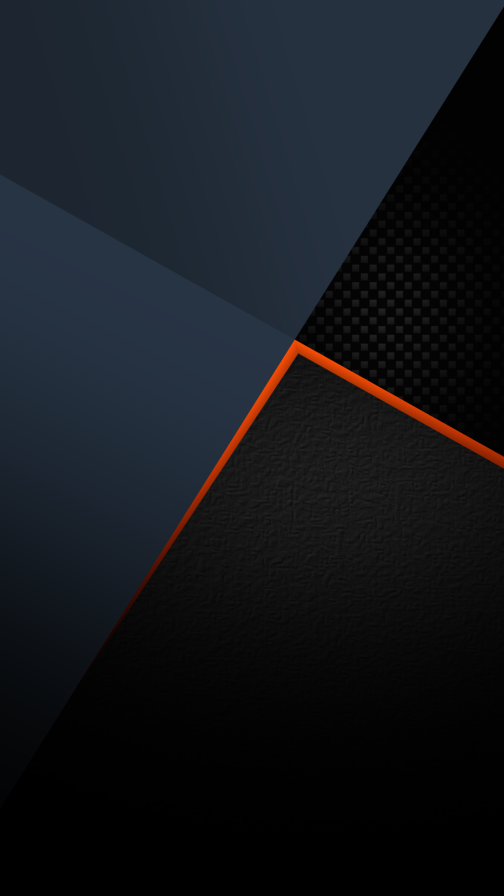
Give the GLSL for this background, as a Shadertoy shader.

```glsl
float hash(vec2 cell) {
    vec3 h = fract(cell.xyx * vec3(0.1031, 0.1030, 0.0973));
    h += dot(h, h.yzx + 33.33);
    return fract((h.x + h.y) * h.z);
}

float noise(vec2 p) {
    vec2 i = floor(p), f = fract(p);
    f = f * f * (3.0 - 2.0 * f);
    vec2 e = vec2(0.0, 1.0);
    return mix(mix(hash(i), hash(i + e.yx), f.x),
               mix(hash(i + e.xy), hash(i + e.yy), f.x), f.y);
}

// Height of the grain: rounded pebbles parted by creases
float grain(vec2 p) {
    p += 0.8 * noise(p * 0.6 + 7.0);
    return abs(noise(p) - 0.5) + 0.5 * abs(noise(p * 1.9 + 3.0) - 0.5);
}

vec3 upperFacet(vec2 p) {
    float light = smoothstep(0.08, 0.42, p.x + 0.3 * (p.y - 0.8));
    return mix(vec3(0.112, 0.150, 0.190), vec3(0.150, 0.193, 0.252), light);
}

vec3 lowerFacet(vec2 p) {
    float light = smoothstep(0.08, 0.75, p.y + 0.5 * p.x);
    return mix(vec3(0.012, 0.016, 0.019), vec3(0.152, 0.202, 0.265), light);
}

vec3 carbonWeave(vec2 p) {
    vec2 grid = p / 0.0098;
    vec2 cell = floor(grid), f = fract(grid);
    float raised = mod(cell.x + cell.y, 2.0);
    vec2 border = smoothstep(0.0, 0.2, f) * smoothstep(0.0, 0.2, 1.0 - f);
    float thread = raised * border.x * border.y * (0.45 + 0.55 * f.y);
    vec2 d = (p - vec2(0.43, 0.645)) / vec2(0.10, 0.125);
    float light = exp(-dot(d, d));
    return vec3(0.006) + light * (0.012 + 0.13 * thread);
}

vec3 leather(vec2 p) {
    vec2 g = p * vec2(150.0, 210.0);
    float relief = grain(g) - grain(g + vec2(-0.25, 0.45));
    vec2 d = (p - vec2(0.36, 0.48)) / vec2(0.30, 0.20);
    float light = exp(-dot(d, d));
    return vec3(0.105) * light * (1.0 + 0.8 * relief);
}

void mainImage(out vec4 fragColor, in vec2 fragCoord) {
    vec2 p = fragCoord / iResolution.y;
    float aa = 0.75 / iResolution.y;

    // Signed distances to the two lines that cross at the corner
    vec2 q = p - vec2(0.329, 0.621);
    float across = dot(q, vec2(0.847, -0.532));
    float above = dot(q, vec2(0.489, 0.873));
    float rightSide = smoothstep(-aa, aa, across);
    float topSide = smoothstep(-aa, aa, above);

    // Glowing rim: the left arm tapers, the right arm keeps its width
    float down = max(-above, 0.0);
    float rimWidth = 0.0118 * max(1.0 - down / 0.52, 0.0);
    float leftInset = across - rimWidth;
    float rightInset = -above - 0.0116;
    float inner = smoothstep(-aa, aa, min(leftInset, rightInset));
    float onLeftArm = step(leftInset, rightInset);
    float reach = mix(length(q) / 0.36, length(q) / 0.29, onLeftArm);
    float glow = exp(-reach * reach);
    float depth = clamp(min(across, -above) / 0.0118, 0.0, 1.0);
    vec3 rim = mix(vec3(0.50, 0.04, 0.0), vec3(1.0, 0.31, 0.02), glow);
    rim *= mix(0.75, 1.0, glow) * (1.0 - 0.3 * depth);
    rim *= mix(1.0, 1.0 - smoothstep(0.15, 0.50, down), onLeftArm);

    vec3 leftColor = mix(lowerFacet(p), upperFacet(p), topSide);
    vec3 panel = mix(rim, leather(p), inner);
    vec3 rightColor = mix(panel, carbonWeave(p), topSide);
    fragColor = vec4(mix(leftColor, rightColor, rightSide), 1.0);
}
```
